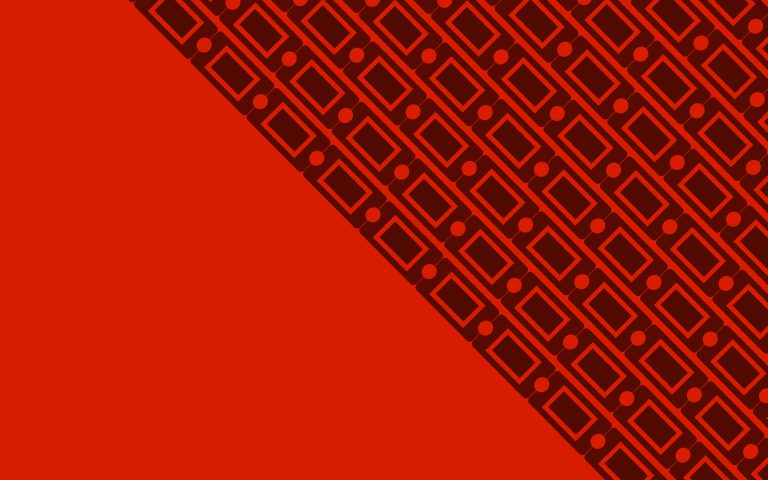
Reproduce this background procedurally as a Shadertoy shader.

```glsl
const vec3 RED = vec3(0.843, 0.110, 0.0);
const vec3 MAROON = vec3(0.340, 0.040, 0.0);
const vec3 DEEP_MAROON = vec3(0.315, 0.040, 0.0);

// Sliding offset of each diagonal strip, as a share of the tile length
const float SLIDE[9] = float[9](0.0, 0.874, 0.438, 0.082, 0.727, 0.221, 0.937, 0.369, 0.703);

float roundedBox(vec2 p, vec2 halfSize, float radius) {
    vec2 d = abs(p) - halfSize + radius;
    return length(max(d, 0.0)) + min(max(d.x, d.y), 0.0) - radius;
}

float coverage(float dist) {
    return clamp(0.5 - dist * iResolution.y, 0.0, 1.0);
}

// One tile centred on the origin, with a dot on the seam at both ends
vec3 tileColor(vec2 p, vec2 cell) {
    vec3 color = mix(RED, MAROON, coverage(roundedBox(p, vec2(0.0826, 0.0460), 0.009)));
    color = mix(color, RED, coverage(roundedBox(p, vec2(0.0501, 0.0331), 0.0)));
    color = mix(color, DEEP_MAROON, coverage(roundedBox(p, vec2(0.0408, 0.0230), 0.0)));
    vec2 fromSeam = vec2(abs(p.x) - 0.5 * cell.x, p.y * 0.94);
    return mix(color, RED, coverage(length(fromSeam) - 0.0152));
}

void mainImage(out vec4 fragColor, in vec2 fragCoord) {
    vec2 uv = fragCoord / iResolution.y;
    uv.y = 1.0 - uv.y;

    // Axes along and across the falling diagonal
    float angle = 0.7885;
    vec2 along = vec2(cos(angle), sin(angle));
    vec2 p = vec2(dot(uv, along), dot(uv, vec2(along.y, -along.x)));

    // Strips of repeated tiles, each slid by its own amount
    vec2 cell = vec2(0.1663, 0.1053);
    float row = (p.y - 0.2356) / cell.y + 0.5;
    int strip = int(floor(row));
    vec3 color = RED;
    if (strip >= 0) {
        float column = (p.x - 0.3664) / cell.x - SLIDE[min(strip, 8)];
        color = tileColor((fract(vec2(column, row)) - 0.5) * cell, cell);
    }
    fragColor = vec4(color, 1.0);
}
```
